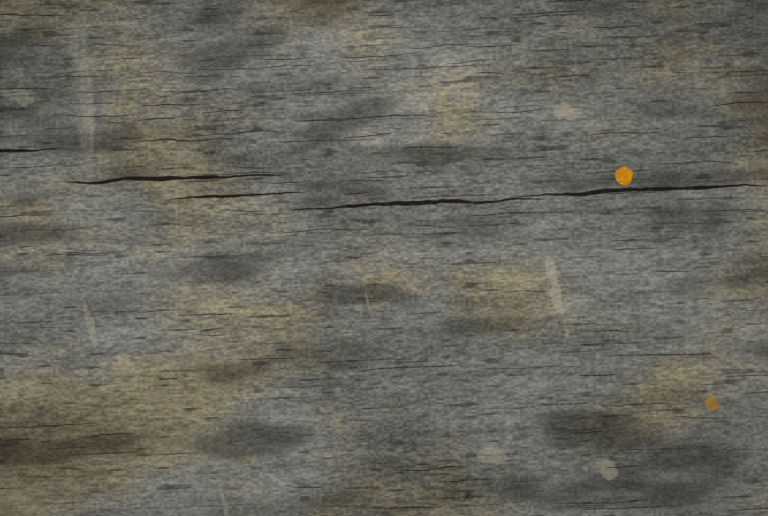
Give the GLSL for this texture, as a Shadertoy shader.

```glsl
#define WOOD_GREY vec3(0.425, 0.426, 0.405)
#define WARM_TINT vec3(1.10, 1.03, 0.88)
#define CRACK_COLOR vec3(0.105, 0.085, 0.075)
#define PALE_COLOR vec3(0.60, 0.58, 0.51)
#define LICHEN_COLOR vec3(0.76, 0.50, 0.09)
#define GRAIN_CONTRAST 0.20
#define PATCH_CONTRAST 0.26
#define CRACK_SLOPE 0.04
#define CRACK_WIDTH 0.0042
#define HAIRLINE_WIDTH 0.0009

float hash(vec2 p) {
    vec3 q = fract(vec3(p.xyx) * 0.1031);
    q += dot(q, q.yzx + 33.33);
    return fract((q.x + q.y) * q.z);
}

float noise(vec2 p) {
    vec2 i = floor(p), f = fract(p);
    f = f * f * (3.0 - 2.0 * f);
    return mix(mix(hash(i), hash(i + vec2(1, 0)), f.x),
               mix(hash(i + vec2(0, 1)), hash(i + vec2(1, 1)), f.x), f.y);
}

float fbm(vec2 p) {
    float sum = 0.0, amp = 0.5;
    for (int i = 0; i < 5; i++) {
        sum += amp * noise(p);
        p = mat2(1.98, 0.06, -0.06, 1.98) * p + 17.3;
        amp *= 0.52;
    }
    return sum;
}

// Tapered, slightly wavy split running right from its start point
float crack(vec2 p, vec2 start, float len, float width, float px) {
    float along = p.x - start.x, t = along / len;
    float taper = max(4.0 * t * (1.0 - t), 0.0);
    float wave = 0.007 * (noise(vec2(p.x * 16.0, start.y * 91.0)) - 0.5)
               + 0.002 * (noise(vec2(p.x * 70.0, start.y * 57.0)) - 0.5);
    float halfWidth = width * taper * (0.45 + 0.8 * noise(vec2(p.x * 25.0, start.y * 33.0)));
    float d = abs(p.y - start.y - CRACK_SLOPE * along - wave);
    return smoothstep(-px, px, halfWidth - d) * smoothstep(0.0, 0.35, taper);
}

// Short hairlines, at most one per cell of a shifted grid
float hairlines(vec2 p, vec2 cell, float seed, float px) {
    float row = floor(p.y / cell.y);
    float shift = hash(vec2(row, seed)) * cell.x;
    vec2 id = vec2(floor((p.x + shift) / cell.x), row);
    float len = cell.x * (0.25 + 0.7 * hash(id + seed + 3.0));
    vec2 start = id * cell - vec2(shift, 0.0);
    start += vec2((cell.x - len) * hash(id + seed + 7.0), cell.y * (0.25 + 0.3 * hash(id + seed + 9.0)));
    float present = step(hash(id + seed + 20.0), 0.16 + 0.24 * smoothstep(0.35, 0.7, p.y));
    float depth = 0.25 + 0.6 * hash(id + seed + 31.0);
    return present * depth * crack(p, start, len, HAIRLINE_WIDTH, px);
}

// Small ragged stains and upright scuffs, one candidate per cell
float stains(vec2 p, float size, float seed) {
    vec2 id = floor(p / size);
    vec2 q = p - size * (id + 0.3 + 0.4 * vec2(hash(id + seed), hash(id + seed + 5.0)));
    float upright = step(0.55, hash(id + seed + 11.0));
    q.x += 0.25 * q.y;
    q *= mix(vec2(0.8, 1.5), vec2(4.5, 0.55), upright);
    float radius = size * (0.04 + 0.09 * hash(id + seed + 13.0));
    float ragged = radius * 2.2 * (fbm(p * 45.0 + seed) - 0.5);
    float mask = smoothstep(0.006, -0.006, length(q) - radius - ragged);
    return mask * step(hash(id + seed + 17.0), 0.42) * (0.25 + 0.45 * hash(id + seed + 19.0));
}

float spot(vec2 p, vec2 center, float radius) {
    float ragged = 0.005 * (noise(p * 90.0) - 0.5);
    return smoothstep(0.0025, -0.0025, length(p - center) - radius - ragged);
}

void mainImage(out vec4 fragColor, in vec2 fragCoord) {
    float px = 1.0 / iResolution.y;
    vec2 p = fragCoord * px;
    vec2 g = vec2(p.x, p.y - CRACK_SLOPE * p.x);

    // Broad weathering and fine fibres
    float patches = fbm(g * vec2(2.6, 7.0) + 4.0) - 0.5;
    float streaks = fbm(g * vec2(9.0, 55.0) + 31.0) - 0.5;
    float fibre = noise(g * vec2(75.0, 250.0)) - 0.5;
    float speck = noise(p * vec2(190.0, 270.0) + 50.0) - 0.5;
    float tone = PATCH_CONTRAST * patches + 0.13 * streaks
               + GRAIN_CONTRAST * (0.55 * fibre + 0.55 * speck);
    vec3 col = WOOD_GREY + tone;

    // Yellow-brown areas with a grainy edge
    float warm = smoothstep(0.44, 0.72, fbm(p * vec2(3.2, 5.0) + 70.0) + 0.18 * speck + 0.12 * streaks);
    col *= mix(vec3(1.0), WARM_TINT, warm);

    // Sooty smudges broken up by the fibres
    float soot = fbm(g * vec2(4.5, 15.0) + 113.0) + 0.22 * streaks + 0.12 * fibre;
    col *= 1.0 - 0.30 * smoothstep(0.57, 0.76, soot);
    float fleck = noise(g * vec2(22.0, 150.0) + 9.0);
    col *= 1.0 - 0.28 * smoothstep(0.80, 0.96, fleck);

    // Pale stains and scuffs
    float pale = max(stains(p, 0.27, 3.0), stains(p + 0.13, 0.36, 47.0));
    float scuff = smoothstep(0.035, 0.0, abs(p.x - 0.17 - 0.12 * (0.8 - p.y)));
    scuff *= smoothstep(0.5, 0.75, p.y) * smoothstep(0.35, 0.7, fbm(p * vec2(60.0, 9.0)));
    col = mix(col, PALE_COLOR + 0.5 * tone, max(pale, 0.5 * scuff));

    // Hairlines, then a chain of wide overlapping splits
    float split = 0.0;
    for (int i = 0; i < 3; i++) {
        float k = float(i);
        split = max(split, hairlines(p, vec2(0.34 - 0.09 * k, 0.047 - 0.009 * k), 23.0 * k, px));
    }
    for (int i = 0; i < 6; i++) {
        float k = float(i), odd = mod(k, 2.0), bend = k - 3.3;
        float len = 0.25 + 0.20 * odd + 0.015 * k;
        vec2 start = vec2(0.22 * k - 0.12, 0.604 + 0.0095 * bend * bend - 0.5 * CRACK_SLOPE * len);
        split = max(split, crack(p, start, len, CRACK_WIDTH * (0.65 + 0.35 * odd), px));
    }
    col = mix(col, CRACK_COLOR + 0.08 * max(speck, 0.0), 0.95 * split);

    // Lichen dots and darkened corners
    col = mix(col, LICHEN_COLOR + 0.12 * speck, spot(p, vec2(1.21, 0.659), 0.017));
    col = mix(col, LICHEN_COLOR, 0.5 * spot(p, vec2(1.38, 0.217), 0.014));
    vec2 edge = fragCoord / iResolution.xy - vec2(0.47, 0.55);
    col *= 1.06 - 0.42 * dot(edge, edge);
    fragColor = vec4(clamp(col, 0.0, 1.0), 1.0);
}
```
